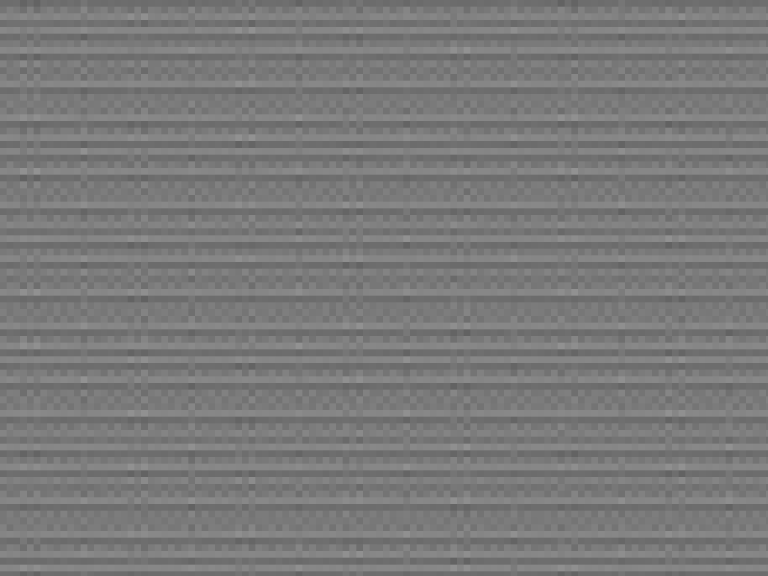
A Shadertoy shader for this pattern:

```glsl
// A grey woven mosaic of small square cells: light and dark rows recur at an
// irregular beat, crossed by narrow columns of accents every eight cells.
// Each cell gets one tone from row and column waves; subsamples smooth edges.

#define CELLS_DOWN 85.71      // cells per canvas height
#define ROW_BEAT 0.3873       // row wave, cycles per cell
#define LIGHT_PHASE 0.643
#define DARK_PHASE 0.030
#define COLUMN_BEAT 0.3775    // checker wave, cycles per cell
#define GROUP_WIDTH 8.0       // cells between accent columns
#define BASE_TONE 0.478
#define STRIPE_DEPTH 0.050
#define CHECKER_DEPTH 0.024
#define ACCENT_DEPTH 0.038
#define GRAIN 0.008
#define SAMPLES 3

const float TAU = 6.2831853;

float hash(vec2 p) {
    vec3 q = fract(vec3(p.xyx) * 0.1031);
    q += dot(q, q.yzx + 33.33);
    return fract((q.x + q.y) * q.z);
}

float wave(float turns) {
    return cos(TAU * turns);
}

// Signed row tone: +1 in light rows, -1 in dark rows, 0 in mixed rows.
float rowStripe(float row) {
    float turns = row * ROW_BEAT;
    float light = smoothstep(0.45, 0.78, wave(turns - LIGHT_PHASE));
    float dark = smoothstep(0.45, 0.78, wave(turns - DARK_PHASE));
    return light - dark;
}

// Accent columns: a single cell in some groups, a split pair in others.
float accentColumn(float column) {
    float group = floor(column / GROUP_WIDTH);
    float offset = abs(column - group * GROUP_WIDTH - 4.0);
    float isPair = mod(group + 1.0, 2.0);
    return 1.0 - step(0.5, abs(offset - isPair));
}

float cellTone(vec2 cell) {
    float stripe = rowStripe(cell.y);
    float mixedRow = 1.0 - abs(stripe);
    float accent = accentColumn(cell.x);
    float group = floor(cell.x / GROUP_WIDTH);

    // Mixed rows carry a loose checker, strongest beside the accents.
    float checker = wave(cell.x * COLUMN_BEAT) * wave(cell.y * 0.4365 + 0.1);
    checker += 0.5 * wave(cell.x * 0.4755 + 0.2) * wave(cell.y * 0.309);
    checker = clamp(checker * 1.8, -1.0, 1.0);

    // Accents deepen some stripes and soften others, by row and group.
    float swing = wave(cell.y * 0.118 + group * 0.4);
    float accentTone = accent * (stripe * swing + 0.5 * mixedRow * checker);

    float tone = BASE_TONE + STRIPE_DEPTH * stripe;
    tone += CHECKER_DEPTH * checker * mix(0.22, 1.0, mixedRow);
    tone += ACCENT_DEPTH * accentTone;
    return tone + GRAIN * (hash(cell) - 0.5);
}

void mainImage(out vec4 fragColor, in vec2 fragCoord) {
    // Average the cells under one pixel, counting rows from the top.
    float tone = 0.0;
    for (int i = 0; i < SAMPLES * SAMPLES; i++) {
        vec2 jitter = (vec2(i % SAMPLES, i / SAMPLES) + 0.5) / float(SAMPLES) - 0.5;
        vec2 point = fragCoord + jitter;
        point.y = iResolution.y - point.y;
        tone += cellTone(floor(point / iResolution.y * CELLS_DOWN));
    }
    tone /= float(SAMPLES * SAMPLES);
    fragColor = vec4(vec3(tone), 1.0);
}
```
